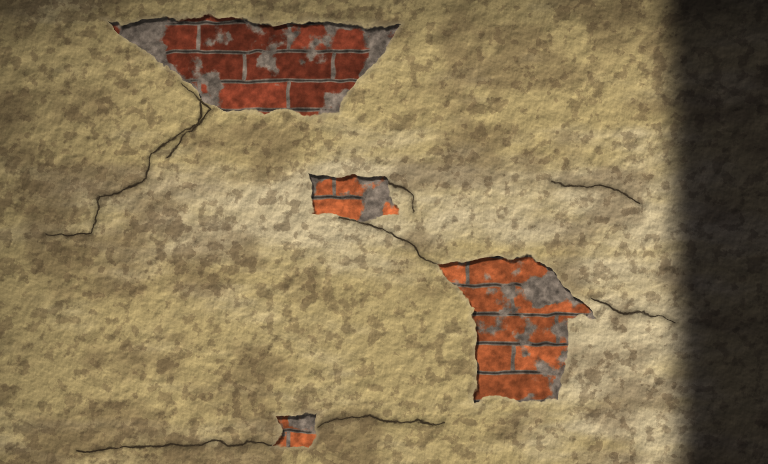
Write a WebGL 2 fragment shader that draws this texture.

```glsl
#version 300 es
precision highp float;
// Weathered yellow plaster, broken open over brickwork, with a soft shadow at the right.
// Noise-warped tapered boxes form the holes, a running-bond grid fills them, and
// layered noise gives the plaster its stains, relief and pits. Unit: canvas height.
uniform vec2 u_resolution;
out vec4 outColor;

#define BRICK_PITCH vec2(0.1931, 0.0629)
#define BRICK_ORIGIN vec2(0.4292, 0.8884)
#define JOINT 0.0042
#define EDGE_ROUGHNESS 0.055
#define CRACK_WIDTH 0.0017
#define RELIEF 1.15
#define GRIME 0.62
#define SHADOW_X 1.455
#define LIGHT_DIR vec2(-0.5, 0.85)

const vec3 PALE = vec3(0.76, 0.69, 0.54);
const vec3 OCHRE = vec3(0.68, 0.60, 0.41);
const vec3 STAIN = vec3(0.36, 0.29, 0.21);
const vec3 MORTAR = vec3(0.47, 0.42, 0.37);
const vec3 BRICK_RED = vec3(0.47, 0.22, 0.15);
const vec3 BRICK_ORANGE = vec3(0.68, 0.36, 0.21);

float hash(vec2 p) {
  vec3 q = fract(vec3(p.xyx) * 0.1031);
  q += dot(q, q.yzx + 33.33);
  return fract((q.x + q.y) * q.z);
}

float noise(vec2 p) {
  vec2 i = floor(p), f = fract(p);
  f = f * f * (3.0 - 2.0 * f);
  return mix(mix(hash(i), hash(i + vec2(1, 0)), f.x),
             mix(hash(i + vec2(0, 1)), hash(i + vec2(1, 1)), f.x), f.y);
}

float fbm(vec2 p) {
  float sum = 0.0, amp = 0.5;
  for (int i = 0; i < 5; i++) {
    sum += amp * noise(p);
    p = mat2(1.6, 1.2, -1.2, 1.6) * p + 17.3;
    amp *= 0.5;
  }
  return sum;
}

float blob(vec2 p, vec2 center, vec2 radius) {
  vec2 q = (p - center) / radius;
  return exp(-dot(q, q));
}

// Box whose axis leans and whose width grows with height
float taperedBox(vec2 p, vec2 center, vec2 size, float lean, float taper) {
  p -= center;
  vec2 q = abs(vec2(p.x - lean * p.y, p.y)) - vec2(size.x + taper * p.y, size.y);
  return length(max(q, 0.0)) + min(max(q.x, q.y), 0.0);
}

// Signed distance to the broken areas, negative inside
float holes(vec2 p) {
  p += EDGE_ROUGHNESS * (vec2(fbm(p * 15.0), fbm(p * 15.0 + 9.0)) - 0.48);
  float d = taperedBox(p, vec2(0.582, 0.857), vec2(0.222, 0.098), -0.3, 0.95);
  d = min(d, taperedBox(p, vec2(0.753, 0.578), vec2(0.080, 0.040), -0.25, -0.1));
  d = min(d, taperedBox(p, vec2(1.105, 0.378), vec2(0.118, 0.058), -0.9, -0.1));
  d = min(d, taperedBox(p, vec2(1.122, 0.238), vec2(0.092, 0.102), 0.0, 0.05));
  return min(d, taperedBox(p, vec2(0.640, 0.071), vec2(0.046, 0.034), 0.2, 0.1));
}

float segment(vec2 p, vec2 a, vec2 b) {
  vec2 d = b - a;
  return length(p - a - d * clamp(dot(p - a, d) / dot(d, d), 0.0, 1.0));
}

float bend(vec2 p, vec2 a, vec2 b, vec2 c) {
  return min(segment(p, a, b), segment(p, b, c));
}

float cracks(vec2 p) {
  p += 0.03 * (vec2(fbm(p * 24.0), fbm(p * 24.0 + 5.0)) - 0.48);
  float d = bend(p, vec2(0.44, 0.79), vec2(0.425, 0.735), vec2(0.325, 0.67));
  d = min(d, bend(p, vec2(0.325, 0.67), vec2(0.315, 0.61), vec2(0.215, 0.58)));
  d = min(d, bend(p, vec2(0.215, 0.58), vec2(0.204, 0.505), vec2(0.10, 0.493)));
  d = min(d, bend(p, vec2(0.395, 0.82), vec2(0.455, 0.76), vec2(0.36, 0.67)));
  d = min(d, bend(p, vec2(0.73, 0.53), vec2(0.86, 0.49), vec2(0.935, 0.435)));
  d = min(d, bend(p, vec2(1.19, 0.61), vec2(1.29, 0.597), vec2(1.375, 0.565)));
  d = min(d, bend(p, vec2(1.28, 0.36), vec2(1.33, 0.33), vec2(1.45, 0.312)));
  d = min(d, bend(p, vec2(0.69, 0.08), vec2(0.76, 0.099), vec2(0.955, 0.09)));
  d = min(d, bend(p, vec2(0.17, 0.03), vec2(0.32, 0.041), vec2(0.58, 0.045)));
  return min(d, bend(p, vec2(0.83, 0.618), vec2(0.885, 0.575), vec2(0.89, 0.54)));
}

float relief(vec2 p) { return fbm(p * 42.0) + 0.4 * fbm(p * vec2(18.0, 30.0) + 3.0); }

vec3 plaster(vec2 p) {
  float broad = fbm(p * 4.0 + 2.0), streak = fbm(p * vec2(7.0, 24.0));
  float worn = blob(p, vec2(0.85, 0.56), vec2(0.65, 0.13)) + blob(p, vec2(1.34, 0.22), vec2(0.2, 0.3));
  vec3 col = mix(OCHRE, PALE, smoothstep(0.4, 0.85, 0.45 * worn + 0.6 * streak + 0.35 * broad - 0.08));
  // Stains gather at the left, along the foot and in the top corner
  float dirty = blob(p, vec2(0.0, 0.72), vec2(0.34, 0.25)) + 0.8 * blob(p, vec2(0.25, 0.0), vec2(0.65, 0.1))
              + 0.5 * blob(p, vec2(0.85, 1.0), vec2(0.9, 0.06)) + 0.4 * blob(p, vec2(0.5, 0.51), vec2(0.3, 0.025));
  float patches = smoothstep(0.46, 0.72, fbm(p * vec2(9.0, 13.0) + 31.0) + 0.17 * dirty);
  float specks = smoothstep(0.52, 0.68, fbm(p * 55.0 + 8.0) + 0.22 * (broad - 0.5) + 0.06 * dirty);
  return mix(col, STAIN, GRIME * clamp(0.65 * patches + 0.6 * specks + 0.15 * dirty, 0.0, 1.0));
}

vec3 masonry(vec2 p, float depth) {
  vec2 w = p + 0.006 * (vec2(noise(p * 45.0), noise(p * 45.0 + 7.0)) - 0.5);
  vec2 cell = (w - BRICK_ORIGIN) / BRICK_PITCH;
  cell.x += 0.5 * mod(floor(cell.y), 2.0);
  vec2 toJoint = (0.5 - abs(fract(cell) - 0.5)) * BRICK_PITCH;
  float face = min(toJoint.x, toJoint.y), grain = fbm(p * 75.0);
  float coated = blob(p, vec2(0.29, 0.91), vec2(0.075)) + blob(p, vec2(1.18, 0.37), vec2(0.075, 0.04))
               + blob(p, vec2(0.82, 0.56), vec2(0.035)) + blob(p, vec2(0.82, 0.87), vec2(0.03, 0.08));
  float cover = smoothstep(0.52, 0.64, fbm(p * 24.0) + 0.35 * coated + 0.1 * (1.0 - smoothstep(0.0, 0.025, depth)) - 0.04);
  vec3 brick = mix(BRICK_ORANGE, BRICK_RED, smoothstep(0.55, 0.82, p.y));
  brick *= (0.82 + 0.3 * hash(floor(cell))) * (0.65 + 0.7 * grain);
  vec3 mortar = MORTAR * (0.5 + grain);
  mortar *= 1.0 - 0.5 * smoothstep(0.004, 0.0, toJoint.y) * (1.0 - cover);
  return mix(mortar, brick, smoothstep(JOINT - 0.002, JOINT + 0.002, face) * (1.0 - cover));
}

void main() {
  float px = 1.0 / u_resolution.y;
  vec2 p = gl_FragCoord.xy * px;
  float d = holes(p), slope = relief(p) - relief(p + 0.004 * LIGHT_DIR);
  // Plaster with cracks and a pale chipped rim
  vec3 col = plaster(p) * (1.0 + RELIEF * slope);
  col = mix(col, PALE, 0.4 * smoothstep(0.014, 0.0, d));
  float crack = cracks(p), gap = CRACK_WIDTH * (0.4 + 1.2 * noise(p * 35.0));
  col *= 1.0 - 0.22 * smoothstep(0.015, 0.0, crack);
  col = mix(col, STAIN * 0.45, 0.85 * (1.0 - smoothstep(gap - px, gap + px, crack)));
  // Exposed wall, shaded under the overhanging plaster
  float overhang = smoothstep(-0.003, 0.003, holes(p + 0.009 * LIGHT_DIR));
  vec3 wall = masonry(p, -d) * (1.0 + 0.6 * slope) * (1.0 - 0.6 * overhang);
  col = mix(wall, col, smoothstep(-px, px, d));
  // Falloff toward the left and top, then the cast shadow
  col *= mix(0.7, 1.0, smoothstep(-0.1, 0.5, p.x + 0.2 * (1.0 - p.y)));
  col *= mix(1.0, 0.74, smoothstep(0.86, 1.02, p.y));
  float shade = smoothstep(-0.035, 0.06, p.x - SHADOW_X + 0.032 * p.y);
  outColor = vec4(col * mix(vec3(1.0), vec3(0.25, 0.25, 0.29), shade), 1.0);
}
```
